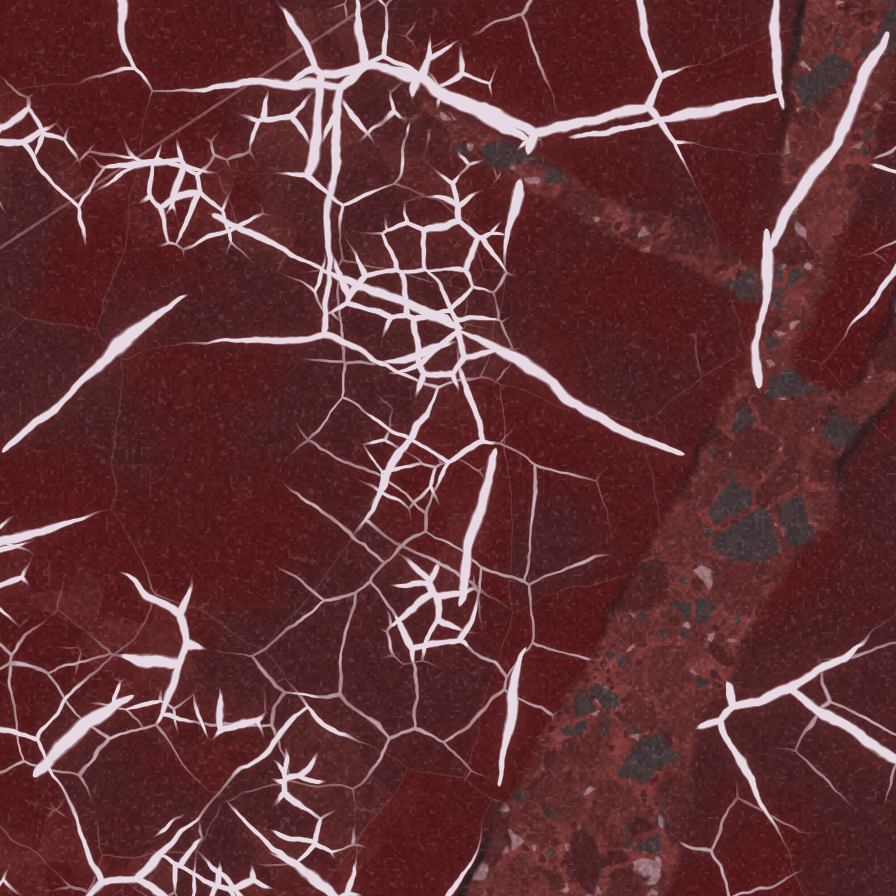
Reproduce this texture procedurally as a Shadertoy shader.

```glsl
// Dark red brecciated marble: maroon blocks split by white calcite veins,
// crushed zones of fine cracks, and a rubble band running diagonally.
// Veins are warped Voronoi borders and tapered segments of varying width.

const vec3 MAROON = vec3(0.285, 0.125, 0.137);
const vec3 BLOOD = vec3(0.325, 0.095, 0.105);
const vec3 RUST = vec3(0.44, 0.21, 0.205);
const vec3 SLATE = vec3(0.25, 0.21, 0.22);
const vec3 SEAM = vec3(0.13, 0.10, 0.11);
const vec3 PINK = vec3(0.60, 0.46, 0.49);
const vec3 WHITE = vec3(0.90, 0.85, 0.89);
const float BLOCK_SCALE = 4.3;
const float CRACK_SCALE = 10.0;
const float SHARD_SCALE = 23.0;
const float RUBBLE_SCALE = 91.0;
const float STREAK_WIDTH = 0.0105;

// Rubble band: centre and half width along its path
const vec3 RUBBLE[6] = vec3[6](
  vec3(.95, 1.03, .055), vec3(.885, .57, .05), vec3(.85, .45, .085),
  vec3(.785, .35, .07), vec3(.72, .22, .08), vec3(.61, -.02, .11));
// Axes of the crushed zones
const vec4 CRUSH[8] = vec4[8](
  vec4(0, .84, .25, .77), vec4(.25, .77, .5, .65), vec4(.33, .97, .56, .85),
  vec4(.36, .88, .53, .72), vec4(.5, .64, .46, .32), vec4(0, .35, .2, .3),
  vec4(.12, .27, .4, .13), vec4(0, .06, .36, .05));
// Thick white streaks
const vec4 STREAKS[11] = vec4[11](
  vec4(.98, .97, .92, .82), vec4(.94, .86, .85, .72), vec4(.85, .74, .845, .56),
  vec4(.63, .85, .87, .9), vec4(.87, .88, .86, 1.02), vec4(.24, .76, .51, .63),
  vec4(.5, .63, .76, .5), vec4(.55, .5, .5, .33), vec4(.58, .28, .55, .13),
  vec4(.01, .51, .21, .67), vec4(.05, .13, .16, .23));

vec2 hash2(vec2 p) {
  vec3 a = fract(p.xyx * vec3(.1031, .1030, .0973));
  a += dot(a, a.yzx + 33.33);
  return fract((a.xx + a.yz) * a.zy);
}

float noise(vec2 p) {
  vec2 i = floor(p), f = fract(p);
  f = f * f * (3.0 - 2.0 * f);
  return mix(mix(hash2(i).x, hash2(i + vec2(1, 0)).x, f.x),
             mix(hash2(i + vec2(0, 1)).x, hash2(i + vec2(1, 1)).x, f.x), f.y);
}

float fbm(vec2 p) {
  float sum = 0.0, amp = 0.53;
  for (int i = 0; i < 4; i++) {
    sum += amp * noise(p);
    p = mat2(1.6, 1.2, -1.2, 1.6) * p + 17.3;
    amp *= 0.5;
  }
  return sum;
}

vec2 warp(vec2 p) { return vec2(fbm(p), fbm(p + 50.0)) - 0.5; }

// x: distance to the cell border, y: random id of the cell
vec2 voronoi(vec2 p) {
  vec2 home = floor(p), f = fract(p), cell = vec2(0), toSeed = vec2(0);
  float best = 9.0, border = 9.0;
  for (int i = 0; i < 9; i++) {
    vec2 g = vec2(i % 3 - 1, i / 3 - 1), r = g + hash2(home + g) - f;
    if (dot(r, r) < best) { best = dot(r, r); toSeed = r; cell = g; }
  }
  for (int i = 0; i < 25; i++) {
    vec2 g = cell + vec2(i % 5 - 2, i / 5 - 2), r = g + hash2(home + g) - f;
    vec2 gap = r - toSeed;
    if (dot(gap, gap) > 1e-5) border = min(border, dot(0.5 * (r + toSeed), normalize(gap)));
  }
  return vec2(border, hash2(home + cell + 91.7).x);
}

// x: distance to the segment, y: position along it
vec2 segment(vec2 p, vec4 s) {
  vec2 d = s.zw - s.xy;
  float h = clamp(dot(p - s.xy, d) / dot(d, d), 0.0, 1.0);
  return vec2(length(p - s.xy - d * h), h);
}

// vein.x collects the white body, vein.y the rusty halo
void addVein(inout vec2 vein, float d, float w, float px) {
  vein = max(vein, smoothstep(0.0, 0.0028, w) *
    vec2(1.0 - smoothstep(w * 0.4, w + px, d), exp(-d / (w * 1.6 + 0.001))));
}

// Angular clasts of three sizes in a rusty matrix
vec3 rubbleColor(vec2 p, float px) {
  vec3 c = RUST * (0.72 + 0.5 * fbm(p * 45.0));
  float scale = RUBBLE_SCALE;
  for (int i = 0; i < 3; i++, scale /= 2.2) {
    vec2 v = voronoi(p * scale + float(i) * 31.0);
    float kind = fract(v.y * 13.7);
    vec3 clast = mix(MAROON, RUST, fract(v.y * 41.3) * 0.65);
    if (kind > 0.74) clast = kind > 0.9 && i < 2 ? PINK : SLATE;
    float rough = 0.12 * (noise(p * scale * 3.0) - 0.5);
    float shape = smoothstep(0.06, 0.12 + 1.5 * px * scale, v.x + rough);
    c = mix(c, clast, 0.88 * shape * step(0.48, v.y));
  }
  return c;
}

void mainImage(out vec4 fragColor, in vec2 fragCoord) {
  float px = 1.0 / iResolution.y, crushDist = 9.0, band = 9.0;
  vec2 p = fragCoord * px, vein = vec2(0);
  vec2 q = p + 0.055 * warp(p * 4.0) + 0.016 * warp(p * 21.0 + 9.0);

  // Crushed zones, and the rubble band with a long block cut out
  for (int i = 0; i < 8; i++) crushDist = min(crushDist, segment(q, CRUSH[i]).x);
  for (int i = 0; i < 5; i++) {
    vec2 s = segment(q, vec4(RUBBLE[i].xy, RUBBLE[i + 1].xy));
    band = min(band, s.x - mix(RUBBLE[i].z, RUBBLE[i + 1].z, s.y));
  }
  band = min(band, segment(q, vec4(.47, .88, .83, .68)).x - 0.018);
  band = min(band, segment(q, vec4(.9, .5, 1.02, .66)).x - 0.045);
  band = max(band, 0.042 - segment(q, vec4(1.01, .8, .925, .6)).x);
  float crush = 1.0 - smoothstep(0.01, 0.085, crushDist + 0.09 * (fbm(p * 7.0) - 0.5));
  float rubble = 1.0 - smoothstep(-0.008, 0.006, band);

  // Blocks, dark seams and fine speckle
  vec2 block = voronoi(q * BLOCK_SCALE + 3.4);
  vec2 crack = voronoi(q * CRACK_SCALE + 12.0);
  vec2 shard = voronoi(q * SHARD_SCALE + 27.0);
  float tone = fbm(p * 5.0 + 30.0) + 0.35 * (block.y - 0.5);
  vec3 c = mix(MAROON, BLOOD, smoothstep(0.35, 0.65, tone));
  c = mix(c, RUST, 0.5 * crush * smoothstep(0.35, 0.9, shard.y * 0.5 + fbm(p * 16.0) * 0.6));
  if (rubble > 0.0) c = mix(c, rubbleColor(q, px), rubble);
  float seam = 1.0 - smoothstep(0.001, 0.008, abs(band - 0.002));
  c = mix(c, SEAM, 0.85 * seam * smoothstep(0.48, 0.68, noise(p * 6.0 + 4.0)));
  c *= 0.86 + 0.28 * noise(p * 270.0);
  c += vec3(.07, .075, .085) * smoothstep(0.7, 0.95, noise(p * 310.0 + 40.0));

  // Veins along cell borders, then streaks
  float calm = 1.0 - 0.9 * rubble;
  float blockW = 0.0007 + 0.006 * smoothstep(0.35, 0.85, noise(p * 6.0 + 2.0));
  float crackW = crush * (0.0009 + 0.006 * smoothstep(0.4, 0.85, noise(p * 11.0 + 7.0)));
  float shardW = crush * 0.0042 * smoothstep(0.35, 0.8, noise(p * 15.0 + 21.0));
  float hairW = 0.0016 * smoothstep(0.5, 0.75, noise(p * 5.0 + 63.0));
  addVein(vein, block.x / BLOCK_SCALE, blockW * calm, px);
  addVein(vein, crack.x / CRACK_SCALE, max(crackW, hairW) * calm, px);
  addVein(vein, shard.x / SHARD_SCALE, shardW * calm, px);
  for (int i = 0; i < 11; i++) {
    vec2 s = segment(q, STREAKS[i]);
    float taper = 0.25 + 1.5 * sqrt(s.y * (1.0 - s.y));
    addVein(vein, s.x, STREAK_WIDTH * taper * (0.15 + 0.9 * noise(p * 14.0 + float(i))), px);
  }
  float scratch = segment(p, vec4(-.02, .71, .42, 1)).x;
  vein.x = max(vein.x, 0.3 - 0.3 * smoothstep(0.0008, 0.0018 + px, scratch));

  vein.x *= 0.72 + 0.5 * fbm(p * 38.0);
  c = mix(c, RUST, 0.6 * vein.y);
  c = mix(c, PINK, smoothstep(0.02, 0.5, vein.x));
  c = mix(c, WHITE, smoothstep(0.42, 0.85, vein.x));
  fragColor = vec4(c, 1);
}
```
